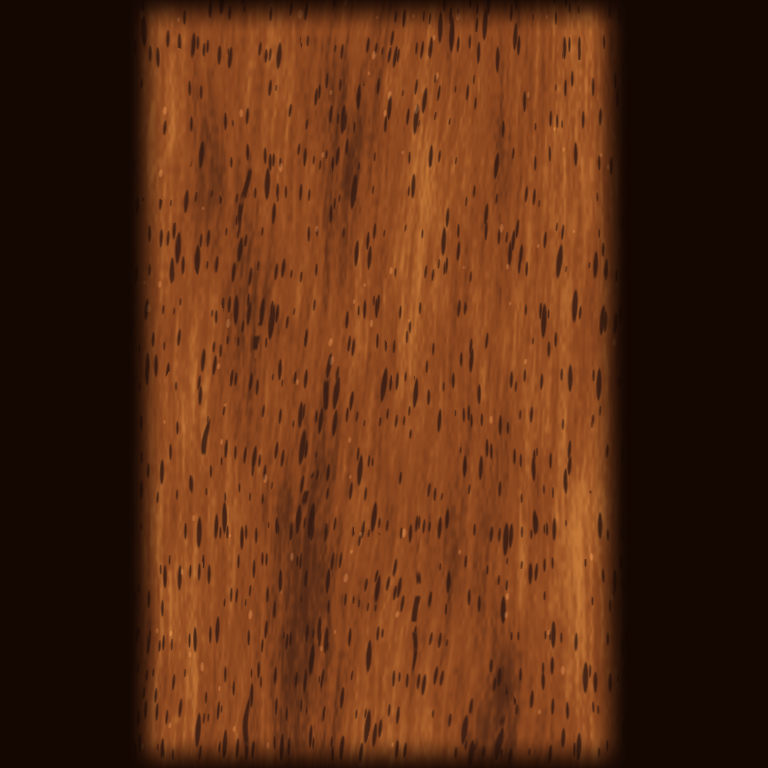
A WebGL 2 fragment shader for this texture:

```glsl
#version 300 es
precision highp float;
// A worn, reddish wooden board standing upright on a near-black ground.
// Soft tone patches set the broad light and dark, stretched noise and sines give
// the fibres, cellular dashes give the pores, and a soft frame fades the rim.
uniform vec2 u_resolution;
out vec4 fragColor;

const vec3 GROUND = vec3(0.078, 0.026, 0.008);
const vec3 PORE   = vec3(0.17, 0.085, 0.065);
const vec3 UMBER  = vec3(0.33, 0.165, 0.085);
const vec3 RUSSET = vec3(0.555, 0.280, 0.120);
const vec3 HONEY  = vec3(0.770, 0.470, 0.215);
const float BOARD_LEFT = 0.166, BOARD_RIGHT = 0.818;
const float SIDE_FADE = 0.050, END_FADE = 0.046;
const float GRAIN_LEAN = 0.085;
const float PATCH_STRETCH = 4.5;

// Tone patches: centre x, centre y, half width, brightness
const int PATCHES = 12;
const vec4 patches[PATCHES] = vec4[](
  vec4(0.235, 0.22, 0.028, 0.24), vec4(0.225, 0.88, 0.035, 0.20),
  vec4(0.255, 0.47, 0.022, 0.15), vec4(0.550, 0.73, 0.040, 0.22),
  vec4(0.755, 0.30, 0.040, 0.22), vec4(0.740, 0.85, 0.055, 0.14),
  vec4(0.445, 0.80, 0.038, -0.26), vec4(0.395, 0.22, 0.050, -0.24),
  vec4(0.275, 0.76, 0.028, -0.20), vec4(0.190, 0.18, 0.020, -0.20),
  vec4(0.660, 0.08, 0.028, -0.22), vec4(0.325, 0.62, 0.030, -0.15));

// Long cracks: centre x, centre y, half length, lean
const int CRACKS = 8;
const vec4 cracks[CRACKS] = vec4[](
  vec4(0.321, 0.050, 0.050, 0.06), vec4(0.542, 0.210, 0.100, 0.05),
  vec4(0.336, 0.560, 0.035, 0.14), vec4(0.318, 0.745, 0.060, 0.17),
  vec4(0.400, 0.355, 0.035, 0.22), vec4(0.268, 0.425, 0.035, 0.12),
  vec4(0.425, 0.490, 0.045, 0.15), vec4(0.655, 0.060, 0.055, 0.08));

float hash(vec2 p) {
  vec3 q = fract(vec3(p.xyx) * 0.1031);
  q += dot(q, q.yzx + 33.33);
  return fract((q.x + q.y) * q.z);
}

float noise(vec2 p) {
  vec2 i = floor(p), f = fract(p);
  f = f * f * (3.0 - 2.0 * f);
  return mix(mix(hash(i), hash(i + vec2(1, 0)), f.x),
             mix(hash(i + vec2(0, 1)), hash(i + vec2(1, 1)), f.x), f.y);
}

// Tapered upright stroke, softened across its width
float stroke(vec2 d, float halfLength, float halfWidth) {
  float t = d.y / halfLength;
  float width = halfWidth * max(1.0 - t * t, 0.0);
  float soft = 0.0008 + 0.7 / u_resolution.x;
  return (1.0 - smoothstep(width - soft, width + soft, abs(d.x)))
       * smoothstep(0.0, 0.3, 1.0 - abs(t));
}

// One dash in some cells of a tall grid
float pores(vec2 g, vec2 cell, float density, float seed) {
  vec2 id = floor(g / cell), local = (fract(g / cell) - 0.5) * cell;
  vec2 key = id + seed;
  float size = hash(key + 17.3);
  local.x += (hash(key + 5.1) - 0.5) * cell.x * 0.6;
  local.y += (hash(key + 9.7) - 0.5) * cell.y * 0.4;
  local.x -= local.y * 0.06 * (hash(key + 2.9) - 0.3);
  float present = step(hash(key), density);
  return present * stroke(local, cell.y * mix(0.1, 0.3, size), cell.x * mix(0.08, 0.2, size));
}

void main() {
  vec2 p = gl_FragCoord.xy / u_resolution;

  // Grain space leans most in the middle of the board
  float middle = exp(-pow((p.x - 0.47) / 0.22, 2.0));
  vec2 g = p;
  g.x -= GRAIN_LEAN * middle * (p.y - 0.5);
  g.x += 0.0030 * sin(p.y * 9.0 + p.x * 14.0) + 0.0012 * sin(p.y * 27.0 + p.x * 31.0);

  // Broad light and dark
  float tone = 0.47;
  for (int i = 0; i < PATCHES; i++) {
    vec4 s = patches[i];
    vec2 d = (p - s.xy) / (s.z * vec2(1.0, PATCH_STRETCH));
    d.x -= 0.25 * d.y * middle;
    tone += s.w * exp(-dot(d, d));
  }
  float broad = tone;

  // Fibres, from wide bands to fine speckle
  tone += 0.22 * (noise(g * vec2(38.0, 3.5)) - 0.5);
  tone += 0.22 * (noise(g * vec2(95.0, 9.0) + 31.0) - 0.5);
  tone += 0.22 * (noise(g * vec2(230.0, 18.0) + 67.0) - 0.5);
  tone += 0.18 * (noise(g * vec2(330.0, 95.0) + 11.0) - 0.5);
  tone += 0.025 * sin(g.x * 410.0 + 3.0 * sin(g.x * 47.0 + p.y * 4.0));
  vec3 color = mix(UMBER, RUSSET, smoothstep(0.0, 0.5, tone));
  color = mix(color, HONEY, smoothstep(0.42, 1.0, tone));

  // Pores crowd the darker wood
  float crowd = clamp(0.62 - 0.8 * broad + 0.25 * noise(p * vec2(14.0, 6.0)), 0.05, 0.7);
  float dark = 0.0;
  for (int k = 0; k < 3; k++) {
    float f = float(k);
    vec2 cell = vec2(0.010, 0.048) * (1.0 + 0.45 * f);
    dark = max(dark, pores(g + 0.0037 * f, cell, crowd * (0.95 - 0.2 * f), 41.0 * f + 3.0));
  }
  for (int i = 0; i < CRACKS; i++) {
    vec4 c = cracks[i];
    vec2 d = p - c.xy;
    d.x -= c.w * d.y + 0.002 * sin(p.y * 75.0 + c.x * 40.0);
    float broken = smoothstep(0.2, 0.5, noise(vec2(c.x * 90.0, p.y * 65.0)));
    dark = max(dark, stroke(d, c.z, 0.0034) * broken);
  }
  color = mix(color, PORE, 0.78 * dark);

  // Tiny pale scratches
  color += vec3(0.16, 0.13, 0.09) * pores(g + 0.31, vec2(0.013, 0.025), 0.05, 211.0);

  // Rim fading into the ground
  float side = min(p.x - BOARD_LEFT, BOARD_RIGHT - p.x);
  float end = min(p.y, 1.0 - p.y);
  float rim = smoothstep(0.0, SIDE_FADE, side) * smoothstep(-0.012, END_FADE, end);
  fragColor = vec4(mix(GROUND, color, rim), 1.0);
}
```
